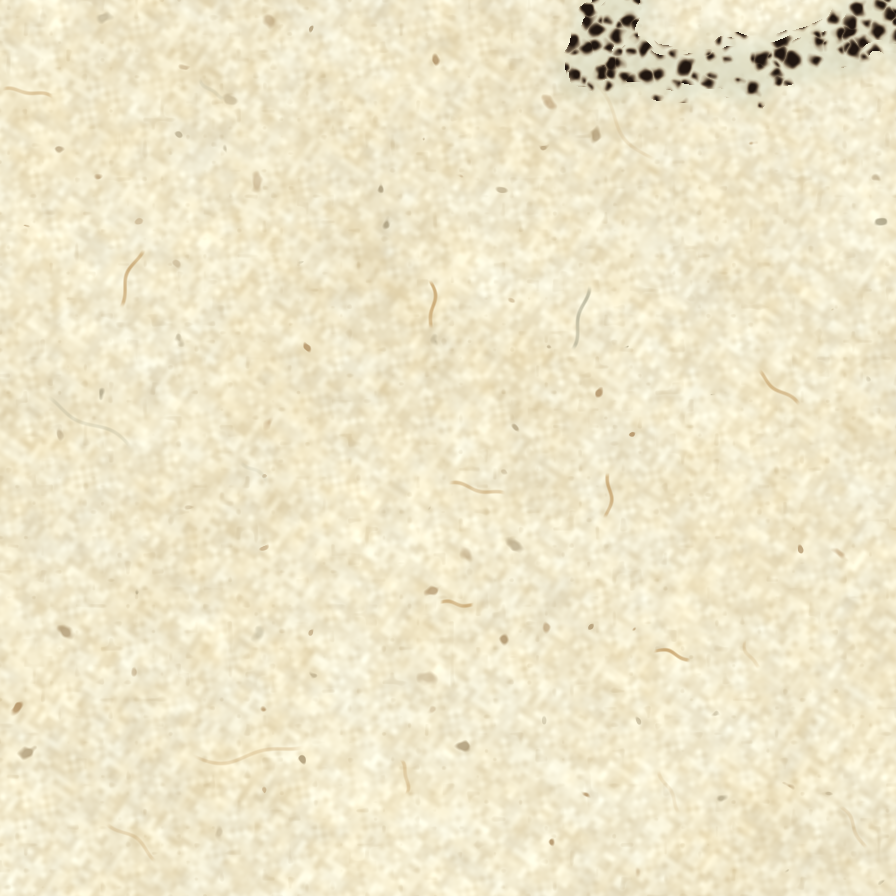
A WebGL 2 fragment shader for this texture:

```glsl
#version 300 es
precision highp float;
// Cream recycled paper with fine grain, stray fibres and a corner of speckled ink.
#define PAPER vec3(0.948, 0.914, 0.800)
#define GRAIN_FREQ 150.0
#define GRAIN_AMOUNT 0.105
#define MOTTLE_AMOUNT 0.036
#define FIBRE_CELLS 5.0
#define FIBRE_WIDTH 0.0021
#define FIBRE_SHARE 0.72
#define FLECK_CELLS 22.0
#define INK_CELLS 78.0
#define INK_SHARE 0.62
#define INK_COLOUR vec3(0.10, 0.065, 0.045)

uniform vec2 u_resolution;
out vec4 fragColor;

float hash(vec2 p) {
  vec3 q = fract(vec3(p.xyx) * 0.1031);
  q += dot(q, q.yzx + 33.33);
  return fract((q.x + q.y) * q.z);
}

vec2 hash2(vec2 p) {
  return vec2(hash(p + 17.3), hash(p + 71.9));
}

float noise(vec2 p) {
  vec2 i = floor(p), f = fract(p);
  f = f * f * (3.0 - 2.0 * f);
  float low = mix(hash(i), hash(i + vec2(1, 0)), f.x);
  float high = mix(hash(i + vec2(0, 1)), hash(i + vec2(1, 1)), f.x);
  return mix(low, high, f.y);
}

mat2 rotation(float a) {
  return mat2(cos(a), sin(a), -sin(a), cos(a));
}

float segment(vec2 p, vec2 a, vec2 b) {
  vec2 d = b - a;
  return length(p - a - d * clamp(dot(p - a, d) / dot(d, d), 0.0, 1.0));
}

// Pulp grain: several noise scales, with the warm tint varying on its own
vec3 paper(vec2 p) {
  vec2 q = rotation(0.6) * p + 3.0;
  float fine = noise(q * GRAIN_FREQ) - 0.5;
  float medium = noise(rotation(0.9) * q * GRAIN_FREQ * 0.5 + 40.0) - 0.5;
  float mottle = noise(q * 27.0 + 9.0) + noise(p * 7.0 + 5.0) - 1.0;
  float tone = GRAIN_AMOUNT * (fine + 0.65 * medium) + MOTTLE_AMOUNT * mottle;
  float warmth = noise(q * 62.0 + 90.0) + 0.6 * noise(p * 18.0 + 60.0) - 0.8;
  float pits = smoothstep(0.80, 1.0, noise(p * 105.0 + 130.0));
  vec3 colour = PAPER + tone * vec3(0.78, 0.98, 1.22);
  colour += warmth * vec3(0.012, -0.006, -0.038);
  return colour - pits * vec3(0.045, 0.055, 0.065);
}

// Bent hairs, one at most per cell, tapering towards both ends
vec3 addFibres(vec3 colour, vec2 p, float pixel) {
  vec2 home = floor(p * FIBRE_CELLS);
  for (int k = 0; k < 9; k++) {
    vec2 cell = home + vec2(k % 3 - 1, k / 3 - 1);
    vec2 centre = (cell + 0.15 + 0.7 * hash2(cell)) / FIBRE_CELLS;
    vec2 q = rotation(6.2832 * hash(cell + 5.1)) * (p - centre);
    float reach = mix(0.018, 0.068, pow(hash(cell + 8.7), 1.5));
    float t = q.x / reach;
    float bend = (hash(cell + 2.4) - 0.5) * 0.5 * t * t;
    float wave = 0.08 * sin(t * 4.0 + 6.0 * hash(cell + 3.8));
    float d = abs(q.y - reach * (bend + wave));
    float body = 1.0 - smoothstep(FIBRE_WIDTH * 0.3, FIBRE_WIDTH + pixel, d);
    body *= 1.0 - smoothstep(0.75, 1.0, abs(t));
    float strength = mix(0.18, 0.75, pow(hash(cell + 13.6), 1.6));
    strength *= step(hash(cell + 21.2), FIBRE_SHARE);
    strength *= 0.65 + 0.35 * noise(p * 90.0);
    vec3 tan_ = vec3(0.73, 0.56, 0.32), grey = vec3(0.66, 0.65, 0.55);
    vec3 hair = mix(tan_, grey, step(0.78, hash(cell + 31.4)));
    colour = mix(colour, hair, body * strength);
  }
  return colour;
}

// Small ragged flecks of bark and grey pulp
vec3 addFlecks(vec3 colour, vec2 p) {
  vec2 cell = floor(p * FLECK_CELLS);
  vec2 q = fract(p * FLECK_CELLS) - 0.3 - 0.4 * hash2(cell + 50.0);
  q = rotation(6.2832 * hash(cell + 61.0)) * q * vec2(1.0, 1.7);
  float size = mix(0.06, 0.26, pow(hash(cell + 64.0), 2.5));
  float d = length(q) + 0.16 * (noise(p * 150.0) - 0.5);
  float body = 1.0 - smoothstep(size * 0.4, size + 0.04, d);
  float strength = step(hash(cell + 67.0), 0.14) * mix(0.25, 0.7, hash(cell + 69.0));
  vec3 fleck = mix(vec3(0.62, 0.45, 0.25), vec3(0.58, 0.55, 0.44), hash(cell + 73.0));
  return mix(colour, fleck, body * strength);
}

// Broken ink stroke at the upper right: grey-green stain under dark specks
vec3 addInk(vec3 colour, vec2 p, float pixel) {
  float d = segment(p, vec2(0.70, 1.01), vec2(0.655, 0.928));
  d = min(d, segment(p, vec2(0.66, 0.928), vec2(0.84, 0.918)));
  d = min(d, segment(p, vec2(0.84, 0.925), vec2(1.02, 0.985)));
  d += 0.024 * (noise(p * 38.0) - 0.5);
  float stain = 1.0 - smoothstep(0.015, 0.055, d);
  colour = mix(colour, vec3(0.84, 0.85, 0.76), 0.6 * stain);
  vec2 q = p + 0.006 * vec2(noise(p * 120.0), noise(p * 120.0 + 30.0));
  vec2 home = floor(q * INK_CELLS);
  float gap = 1.0;
  for (int k = 0; k < 9; k++) {
    vec2 cell = home + vec2(k % 3 - 1, k / 3 - 1);
    float size = mix(0.15, 0.62, pow(hash(cell + 83.0), 1.6));
    float gone = step(INK_SHARE * (1.0 - smoothstep(0.012, 0.042, d)), hash(cell + 87.0));
    gap = min(gap, length(q * INK_CELLS - cell - hash2(cell + 91.0)) - size + 2.0 * gone);
  }
  float soft = 0.12 + 0.5 * pixel * INK_CELLS;
  float fringe = 1.0 - smoothstep(-soft, soft + 0.2, gap);
  float core = 1.0 - smoothstep(-soft - 0.1, soft, gap);
  colour = mix(colour, vec3(0.48, 0.36, 0.24), 0.75 * fringe);
  return mix(colour, INK_COLOUR, 0.95 * core);
}

void main() {
  vec2 p = gl_FragCoord.xy / u_resolution;
  float pixel = 1.0 / min(u_resolution.x, u_resolution.y);
  vec3 colour = addFlecks(paper(p), p);
  colour = addFibres(colour, p, pixel);
  colour = addInk(colour, p, pixel);
  fragColor = vec4(clamp(colour, 0.0, 1.0), 1.0);
}
```
